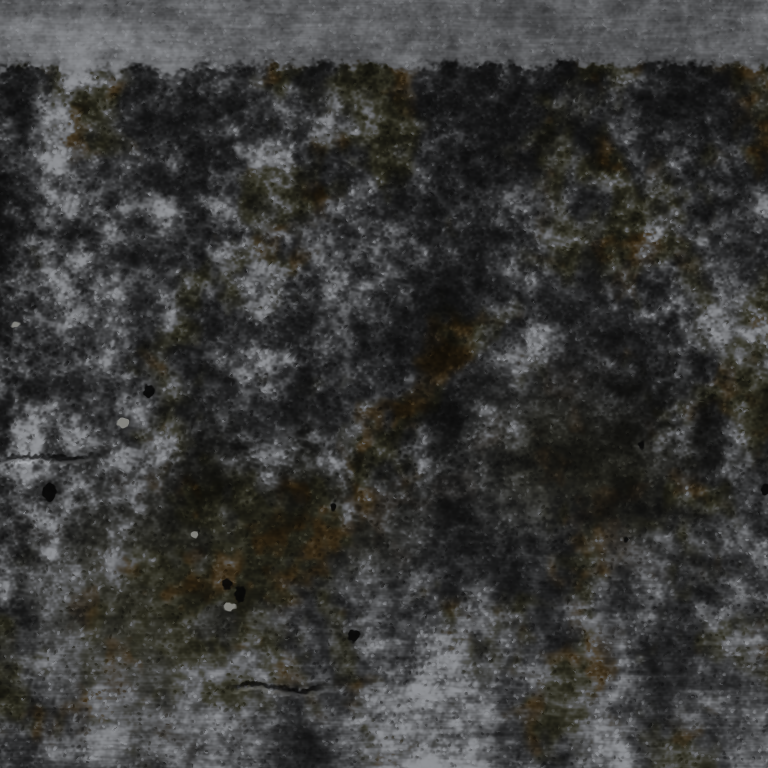
Give the GLSL for this texture, as a Shadertoy shader.

```glsl
// Grimy concrete wall: a pale top ledge above dark, mottled, mossy staining.

vec2 hash2(vec2 p) {
    vec3 q = fract(vec3(p.xyx) * vec3(0.1031, 0.1030, 0.0973));
    q += dot(q, q.yzx + 33.33);
    return fract((q.xx + q.yz) * q.zy);
}

float valueNoise(vec2 p) {
    vec2 i = floor(p), f = fract(p);
    f = f * f * (3.0 - 2.0 * f);
    float low = mix(hash2(i).x, hash2(i + vec2(1, 0)).x, f.x);
    float high = mix(hash2(i + vec2(0, 1)).x, hash2(i + vec2(1, 1)).x, f.x);
    return mix(low, high, f.y);
}

// Layered noise, centred on zero
float layers(vec2 p, int octaves, float gain) {
    float sum = 0.0, total = 0.0, weight = 1.0;
    for (int i = 0; i < octaves; i++) {
        sum += weight * (valueNoise(p) - 0.5);
        total += weight;
        weight *= gain;
        p = mat2(1.7, 1.2, -1.2, 1.7) * p + 17.3;
    }
    return sum / total;
}

// Cellular noise: distance to the nearest grain, and that grain's random value
vec2 grains(vec2 p) {
    vec2 cell = floor(p), best = vec2(9.0, 0.0);
    for (int y = -1; y <= 1; y++)
    for (int x = -1; x <= 1; x++) {
        vec2 id = cell + vec2(x, y);
        float d = length(id + hash2(id) - p);
        if (d < best.x) best = vec2(d, hash2(id + 71.7).x);
    }
    return best;
}

float blob(vec2 p, vec2 center, vec2 radius) {
    vec2 d = (p - center) / radius;
    return exp(-dot(d, d));
}

void mainImage(out vec4 fragColor, in vec2 fragCoord) {
    vec2 uv = fragCoord / iResolution.xy;
    float broad = layers(uv * vec2(6.0, 5.0) + 3.7, 3, 0.55);
    float detail = layers(uv * vec2(27.0, 30.0) + 9.1, 4, 0.82);
    float streak = layers(vec2(uv.x * 15.0, uv.y * 1.8) + 41.0, 3, 0.6);
    float brushed = layers(uv * vec2(22.0, 210.0), 2, 0.7);
    vec2 warped = uv + 0.12 * vec2(broad, streak) + 0.07 * detail;

    // Ledge with a ragged lower edge, and grime that thins toward the floor
    float ledge = smoothstep(0.907, 0.918, uv.y + 0.035 * detail + 0.012 * broad);
    float bare = smoothstep(0.42, 0.0, uv.y + 0.25 * broad + 0.12 * streak);
    float base = mix(0.148, 0.36, bare);

    // Large soaked areas and dark side edges
    float soaked = blob(warped, vec2(0.18, 0.22), vec2(0.10, 0.13))
                 + 0.8 * blob(warped, vec2(0.38, 0.34), vec2(0.13, 0.07))
                 + 0.8 * blob(warped, vec2(0.76, 0.40), vec2(0.12, 0.09));
    float soot = blob(warped, vec2(0.82, 0.60), vec2(0.06, 0.20))
               + 0.5 * blob(warped, vec2(0.22, 0.82), vec2(0.05, 0.14))
               + 0.6 * smoothstep(0.05, 0.0, min(warped.x, 1.0 - warped.x));
    float pale = blob(warped, vec2(0.36, 0.44), vec2(0.14, 0.025))
               + blob(warped, vec2(0.63, 0.45), vec2(0.09, 0.05))
               + 0.8 * blob(warped, vec2(0.10, 0.43), vec2(0.08, 0.13));

    // Wall tone varies by ratio, so light flecks stand out of deep darks
    float roughness = mix(4.7, 3.0, bare) * (1.0 - 0.35 * min(soaked, 1.0));
    float wall = base * exp(2.2 * broad + roughness * detail + 1.5 * streak
               + 0.5 * brushed * (0.4 + bare) - 0.7 * soaked - 0.7 * soot + 0.6 * pale);
    float top = 0.41 * exp(0.8 * broad + 1.3 * detail + 0.35 * brushed
              + 0.3 * blob(uv, vec2(0.12, 0.94), vec2(0.07, 0.025)));
    float tone = mix(wall, top, ledge);

    // Fine mineral grains, both pale and dark
    vec2 grain = grains(uv * 150.0 + 2.0 * detail);
    float speck = smoothstep(0.5, 0.15, grain.x);
    tone *= 1.0 + speck * (0.7 * smoothstep(0.72, 1.0, grain.y)
          - 0.4 * smoothstep(0.3, 0.0, grain.y)) * mix(1.0, 0.4, ledge);
    tone = 0.035 + tone * 0.92;
    tone = tone / pow(1.0 + pow(tone / 0.58, 4.0), 0.25);

    // Cool grey concrete with olive and rusty growth in the dark parts
    float moss = smoothstep(0.0, 0.2, layers(uv * vec2(8.0, 7.0) + 63.0, 4, 0.7));
    moss = clamp(moss + 0.8 * soaked, 0.0, 1.0) * (1.0 - ledge) * smoothstep(0.4, 0.12, tone);
    float rust = smoothstep(0.02, 0.22, layers(uv * 19.0 + 88.0, 3, 0.7));
    vec3 growth = mix(vec3(1.04, 1.02, 0.72), vec3(1.35, 1.04, 0.55), rust);
    vec3 color = tone * mix(vec3(0.985, 1.0, 1.025), growth, moss);

    // Scattered black pits and a few pale chips
    for (int i = 0; i < 13; i++) {
        vec2 spot = hash2(vec2(float(i) * 7.3 + 2.0, 19.0));
        bool chip = i > 8;
        vec2 center = vec2(spot.x, chip ? 0.15 + 0.75 * spot.y : 0.08 + 0.5 * spot.y);
        vec2 away = (uv - center) * vec2(1.0, chip ? 1.4 : 0.8);
        float size = 0.003 + 0.004 * hash2(spot * 91.0).x;
        float mask = smoothstep(0.0015, -0.0015, length(away) + 0.016 * detail - size);
        color = mix(color, chip ? vec3(0.56, 0.56, 0.54) : vec3(0.025), 0.9 * mask);
    }

    // Horizontal gouges with a lit lower rim
    for (int i = 0; i < 2; i++) {
        vec2 away = uv - (i == 0 ? vec2(0.36, 0.105) : vec2(0.06, 0.405));
        away.y += 0.02 * detail + 0.004 * sin(away.x * 60.0);
        float span = smoothstep(0.07, 0.045, abs(away.x));
        color *= 1.0 - 0.65 * span * smoothstep(0.005, 0.001, abs(away.y));
        color += 0.10 * span * smoothstep(0.004, 0.0, abs(away.y + 0.007));
    }

    fragColor = vec4(clamp(color, 0.0, 1.0), 1.0);
}
```
